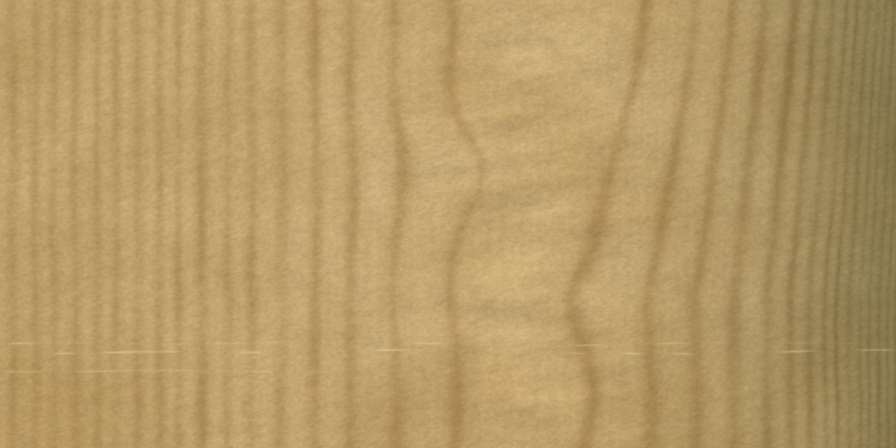
Write a Shadertoy shader that draws this texture.

```glsl
const vec3 PALE_WOOD  = vec3(0.80, 0.69, 0.49);
const vec3 HONEY_WOOD = vec3(0.73, 0.61, 0.395);
const vec3 RING_BROWN = vec3(0.61, 0.47, 0.27);
const vec3 EDGE_TINT  = vec3(0.69, 0.73, 0.69);
const vec3 SCRATCH_CREAM = vec3(0.90, 0.82, 0.60);
const float PITH_X = 1.17;        // centre of the growth rings
const float RING_WIDTH = 0.014;
const float RING_STRENGTH = 0.58;
const float GRAIN_AMOUNT = 0.10;
const float STREAK_AMOUNT = 0.025;
const float RIPPLE_AMOUNT = 0.09;

float hash(float n) {
    return fract(sin(n * 91.345) * 4375.85);
}

vec2 gradientAt(vec2 cell) {
    vec3 q = fract(cell.xyx * vec3(0.1031, 0.1030, 0.0973));
    q += dot(q, q.yzx + 33.33);
    float angle = 6.2832 * fract((q.x + q.y) * q.z);
    return vec2(cos(angle), sin(angle));
}

float noise(vec2 p) {
    vec2 i = floor(p), f = fract(p);
    vec2 u = f * f * f * (f * (f * 6.0 - 15.0) + 10.0);
    vec2 e = vec2(1.0, 0.0);
    float a = dot(gradientAt(i), f);
    float b = dot(gradientAt(i + e.xy), f - e.xy);
    float c = dot(gradientAt(i + e.yx), f - e.yx);
    float d = dot(gradientAt(i + e.xx), f - e.xx);
    return mix(mix(a, b, u.x), mix(c, d, u.x), u.y);
}

float fbm(vec2 p) {
    float sum = 0.0, amp = 0.6;
    for (int i = 0; i < 4; i++) {
        sum += amp * noise(p);
        p = p * 2.03 + 17.3;
        amp *= 0.5;
    }
    return sum;
}

// Distance from the pith after bending; zero inside the heart
float pithDistance(vec2 p, float side) {
    float raw = abs(p.x - PITH_X);
    float wobble = noise(vec2(p.y * 5.0, 4.0 + side * 7.3));
    float lean = 0.42 * max(p.y - 0.35, 0.0) * exp(-2.5 * raw);
    float bulge = 0.055 * exp(-pow((p.y - 0.6) / 0.12, 2.0)) - 0.03;
    float near = exp(-9.0 * max(raw - 0.12, 0.0));
    float bend = side > 0.0 ? lean : bulge * near;
    bend += 0.07 * wobble * near + 0.006 * noise(vec2(p.y * 3.0, p.x * 4.0));
    bend += 0.004 * noise(vec2(p.y * 14.0, p.x * 9.0));
    return max(side * (p.x - PITH_X - bend), 0.0);
}

// Latewood lines, packed more tightly away from the pith
float ringLines(vec2 p) {
    float side = p.x > PITH_X ? 1.0 : -1.0;
    float d = pithDistance(p, side);
    float core = min(d, 0.75);
    float outer = side > 0.0 ? max(d - 0.55, 0.0) : 0.0;
    float phase = 0.5 + 2.0 * d + 11.7 * core * core
                + 19.5 * (d - core) + 60.0 * outer * outer;
    float density = 2.0 + 23.4 * core + 120.0 * outer;
    phase += 0.06 * sin(phase * 2.1 + side) * smoothstep(0.3, 0.6, d);
    float ring = max(round(phase), 1.0);
    float t = (phase - ring) / density;
    float blot = noise(vec2(ring * 3.7 + side, p.y * 4.0));
    float heart = exp(-5.0 * d);
    float width = min(RING_WIDTH * (1.0 + heart * (0.6 + 1.5 * blot)), 0.23 / density);
    float line = exp(-t * t / (width * width));
    float halo = exp(-abs(t) / (2.5 * width));
    float strength = mix(0.7, 1.0, hash(ring + 40.0 * side));
    strength *= mix(1.0, 0.75, smoothstep(0.4, 0.9, d));
    strength *= 0.9 + 0.7 * blot;
    return strength * (0.72 * line + 0.28 * halo);
}

// Thin, long, broken horizontal scratch at a given height
float scratch(vec2 p, float height, float seed) {
    float y = p.y - height - 0.012 * noise(vec2(p.x * 2.0, seed));
    float broken = smoothstep(-0.15, 0.4, noise(vec2(p.x * 11.0, seed + 5.4)));
    return broken * exp(-pow(y / 0.0026, 2.0));
}

void mainImage(out vec4 fragColor, in vec2 fragCoord) {
    vec2 p = fragCoord / iResolution.y;
    p.x *= 2.0 * iResolution.y / iResolution.x;

    // Pale ground, warmer in the heart and toward the left
    float heart = exp(-pow((p.x - PITH_X) / 0.2, 2.0));
    float warmth = 0.3 + 0.9 * fbm(p * vec2(3.0, 4.0)) + 0.25 * heart;
    warmth += 0.35 * smoothstep(0.7, 0.0, p.x) + 0.25 * smoothstep(0.3, 0.0, p.y);
    vec3 color = mix(PALE_WOOD, HONEY_WOOD, clamp(warmth, 0.0, 1.3));

    color = mix(color, RING_BROWN, RING_STRENGTH * ringLines(p));

    // Cross ripples in the heart, slanted grain and upright fibres everywhere
    float ripple = fbm(vec2(p.x * 4.0, p.y * 17.0 - p.x * 2.0));
    vec2 slanted = vec2(p.x + 0.6 * p.y, p.y - 0.4 * p.x);
    float grain = 0.45 * noise(slanted * vec2(24.0, 48.0))
                + 0.45 * noise(slanted * vec2(55.0, 95.0) + 7.0)
                + 0.55 * noise(slanted * vec2(100.0, 150.0));
    float streak = noise(vec2(p.x * 70.0, p.y * 4.0));
    color *= 1.0 + RIPPLE_AMOUNT * ripple * (0.3 + 1.6 * heart)
           + GRAIN_AMOUNT * grain + STREAK_AMOUNT * streak;

    // Gradual green-grey shade toward the right edge
    float shade = clamp((p.x - 1.2 + 0.08 * noise(p * 3.0)) / 0.8, 0.0, 1.0);
    shade *= shade;
    color *= mix(vec3(1.0), EDGE_TINT, shade);

    float marks = scratch(p, 0.215, 2.3) + 0.6 * scratch(p, 0.235, 9.6);
    marks += 0.5 * scratch(p, 0.17, 14.4) * smoothstep(1.0, 0.6, p.x);
    color = mix(color, SCRATCH_CREAM, 0.55 * min(marks, 1.0) * (1.0 - 0.5 * shade));

    fragColor = vec4(color, 1.0);
}
```
